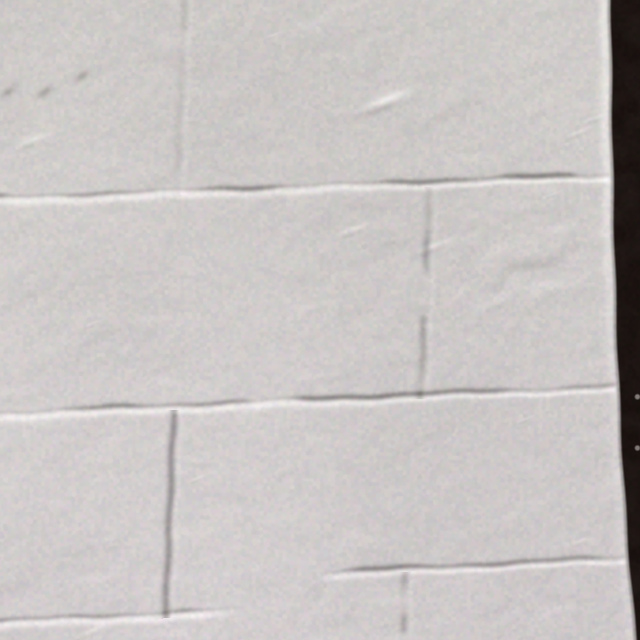
Reproduce this texture procedurally as a WebGL 1 fragment shader.

```glsl
precision highp float;
// White painted block wall: four sagging courses with staggered upright joints,
// ending at a dark gap on the right. Relief and grain come from smooth cellular
// noise, lit from above; joints are pairs of bright and shaded gaussian lines.
uniform vec2 u_resolution;

vec3 hash3(vec2 p) {
  vec3 q = fract(p.xyx * vec3(0.1031, 0.1030, 0.0973));
  q += dot(q, q.yxz + 33.33);
  return fract((q.xxy + q.yzz) * q.zyx);
}

// Smooth cellular noise: random colours blended around jittered points, -0.5 to 0.5
vec3 cells(vec2 p) {
  vec2 cell = floor(p);
  vec3 sum = vec3(0.0);
  float total = 0.0;
  for (int j = -1; j <= 1; j++) {
    for (int i = -1; i <= 1; i++) {
      vec2 id = cell + vec2(float(i), float(j));
      vec3 rnd = hash3(id + 50.0);
      vec2 d = id + 0.15 + 0.7 * rnd.xy - p;
      float w = exp(-5.0 * dot(d, d));
      sum += w * (hash3(id + 211.0) - 0.5);
      total += w;
    }
  }
  return sum / total;
}

float bump(float d, float width) {
  return exp(-d * d / (width * width));
}

// Brushed lumps, stretched along a shallow rising diagonal
float relief(vec2 p) {
  vec2 q = vec2(0.92 * p.x + 0.39 * p.y, 0.92 * p.y - 0.39 * p.x);
  q.y += 0.006 * sin(q.x * 31.0) + 0.004 * sin(q.x * 67.0 + q.y * 40.0);
  return cells(q * vec2(13.0, 27.0)).x + 0.45 * cells(q * vec2(34.0, 62.0) + 9.0).y;
}

// Chip in the paint: bright upper lip and shaded lower lip
float chip(vec2 p, vec2 centre, float size) {
  vec2 d = p - centre;
  d.y -= 0.35 * d.x;
  return bump(d.x, size) * (bump(d.y - 0.1 * size, 0.2 * size)
       - 0.9 * bump(d.y + 0.3 * size, 0.17 * size) * smoothstep(size, -size, d.x));
}

// Height of the bed joint i at x; the lowest one steps up partway along
float bedHeight(float i, float x) {
  float y = 0.022 + 0.32 * i + 0.0055 * i * i + (0.05 - 0.006 * i) * x;
  y += 0.0015 * sin(x * 23.0 + i * 4.0) + 0.0008 * sin(x * 71.0 + i);
  return y + (i < 0.5 ? 0.051 * step(0.45, x) : 0.0);
}

void main() {
  vec2 p = gl_FragCoord.xy / u_resolution;
  float t = 1.0 - p.y;
  float edge = 0.955 + 0.010 * t + 0.030 * t * t * t + 0.001 * sin(p.y * 37.0);
  float side = p.x - edge;

  // Broad tone and lumps, roughest in the short block at the right
  float rough = 0.020 + 0.030 * bump(p.x - 0.81, 0.14) * bump(p.y - 0.56, 0.11);
  rough += 0.012 * smoothstep(0.12, 0.03, p.y);
  float shade = rough * 1.5 * (relief(p) - relief(p + vec2(-0.004, 0.010)));
  shade += 0.025 * cells(p * vec2(4.0, 5.0) + 3.0).z + 0.008 * sin(p.x * 5.0 + p.y * 3.0);

  // Bed joints: lit lower lip under a broken shadow
  float row = 0.0;
  for (int n = 0; n < 3; n++) {
    float i = float(n);
    float d = p.y - bedHeight(i, p.x);
    row += step(0.0, d);
    float gap = smoothstep(0.30, 0.40, p.x) * (1.0 - smoothstep(0.49, 0.53, p.x));
    float strength = n == 0 ? 1.0 - gap : 1.0;
    strength *= smoothstep(0.0, -0.012, side);
    float broken = smoothstep(-0.25, 0.3, cells(vec2(p.x * 10.0, i * 7.0 + 2.0)).x);
    float thin = mix(0.0065, 0.0042, smoothstep(0.45, 0.8, p.x));
    shade += strength * (0.105 * bump(d, thin)
           - (0.05 + 0.20 * broken) * bump(d - 0.0085, 0.0035 + 0.0015 * broken));
  }

  // Upright joints, alternating from course to course
  float upright = mix(0.622 + 0.020 * row, 0.255 + 0.0085 * row, mod(row, 2.0));
  upright += 0.04 * (p.y - 0.33 * (row - 0.5)) + 0.0012 * sin(p.y * 60.0);
  float worn = smoothstep(-0.3, 0.25, cells(vec2(row * 5.0, p.y * 24.0)).y);
  worn = mix(worn, 1.0, step(abs(row - 1.0), 0.5));
  float depth = 0.20 * exp(-0.35 * (row - 1.0) * (row - 1.0)) * worn;
  depth *= row < 0.5 ? smoothstep(0.0, 0.02, p.y) : 1.0;
  shade -= depth * bump(p.x - upright, 0.0062);
  shade += 0.025 * bump(p.x - upright - 0.011, 0.005);

  // One large chip, smaller scattered ones and a few dark scuffs
  shade += 0.13 * chip(p, vec2(0.605, 0.842), 0.032);
  for (int n = 0; n < 12; n++) {
    vec3 r = hash3(vec2(float(n) * 3.7, 8.3));
    shade += (0.03 + 0.04 * r.z) * chip(p, r.xy * vec2(0.93, 0.96), 0.010 + 0.015 * r.z);
  }
  for (int n = 0; n < 3; n++) {
    float i = float(n);
    vec2 d = p - vec2(0.014 + 0.057 * i, 0.857 + 0.012 * i * (i - 1.0));
    shade -= 0.13 * bump(d.x - 0.5 * d.y, 0.009) * bump(d.y - 0.2 * d.x, 0.008);
  }

  // Lit corner of the wall, then its thin shaded return
  shade += 0.085 * bump(side + 0.011, 0.008) * mix(0.35, 1.0, smoothstep(0.3, 0.9, p.y));
  shade -= 0.26 * smoothstep(-0.008, 0.0, side);
  vec3 wall = mix(vec3(0.818, 0.798, 0.802), vec3(0.802, 0.788, 0.780), p.y) + shade;

  // Dark gap with two pale specks
  vec3 gapColor = vec3(0.11, 0.08, 0.07) + 0.03 * cells(p * 40.0).x;
  float speck = length(vec2(p.x - 0.996, mod(p.y - 0.26, 0.08) - 0.04));
  float specks = smoothstep(0.006, 0.002, speck) * step(abs(p.y - 0.34), 0.08);
  gapColor += 0.4 * specks;

  float soft = 0.0015 + 0.5 / u_resolution.x;
  vec3 color = mix(wall, gapColor, smoothstep(-soft, soft, side));

  // Fine tinted grain
  vec3 grain = cells(p * 170.0);
  color += (0.032 * grain + 0.025 * grain.x) * (side < 0.0 ? 1.0 : 0.4);
  gl_FragColor = vec4(clamp(color, 0.0, 1.0), 1.0);
}
```
